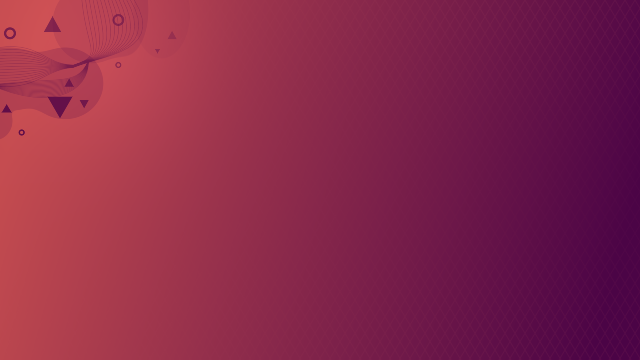
A Shadertoy shader for this background:

```glsl
// A warm red to deep violet gradient under a faint diamond lattice, with soft
// blobs, bundles of flowing curves, triangles and rings in the upper left.
// Art space is 432 units tall, measured from the top left; edges use distances.

const float ART_HEIGHT = 432.0;
const vec3 CORAL = vec3(0.765, 0.295, 0.31);
const vec3 VIOLET = vec3(0.295, 0.015, 0.275);
const vec3 PLUM = vec3(0.34, 0.03, 0.28);
const vec3 ROSE = vec3(0.80, 0.36, 0.38);

// Coverage of a signed distance, softened over one pixel.
float fill(float dist, float pixel) {
    return 1.0 - smoothstep(-0.5 * pixel, 0.5 * pixel, dist);
}

float ellipse(vec2 p, vec2 center, vec2 radius) {
    vec2 e = (p - center) / radius;
    return (length(e) - 1.0) * min(radius.x, radius.y);
}

float smoothUnion(float a, float b, float k) {
    float h = max(k - abs(a - b), 0.0) / k;
    return min(a, b) - 0.25 * h * h * k;
}

float segment(vec2 p, vec2 a, vec2 b) {
    vec2 ab = b - a;
    return length(p - a - ab * clamp(dot(p - a, ab) / dot(ab, ab), 0.0, 1.0));
}

// Isosceles triangle; a negative half height points it downward.
float triangle(vec2 p, vec2 center, vec2 halfSize) {
    vec2 d = p - center;
    d.y *= sign(halfSize.y);
    vec2 s = abs(halfSize);
    vec2 side = normalize(vec2(2.0 * s.y, s.x));
    return max(d.y - s.y, dot(vec2(abs(d.x), -d.y - s.y), side));
}

vec2 cubic(vec2 a, vec2 b, vec2 c, vec2 d, float t) {
    float u = 1.0 - t;
    return u * u * u * a + 3.0 * u * t * (u * b + t * c) + t * t * t * d;
}

float curve(vec2 p, vec2 a, vec2 b, vec2 c, vec2 d) {
    const int STEPS = 14;
    float dist = 1e5;
    vec2 last = a;
    for (int i = 1; i <= STEPS; i++) {
        vec2 next = cubic(a, b, c, d, float(i) / float(STEPS));
        dist = min(dist, segment(p, last, next));
        last = next;
    }
    return dist;
}

// Three fans of curves that meet near one pinch.
float flowLines(vec2 p, float pixel) {
    const int COUNT = 15;
    float ink = 0.0;
    for (int i = 0; i < COUNT; i++) {
        float k = float(i) / float(COUNT - 1);
        vec2 pinch = vec2(88.0, mix(78.0, 81.0, k));
        float left = curve(p, vec2(-2.0, mix(57.0, 104.0, k)), vec2(48.0, mix(50.0, 106.0, k)),
            vec2(52.0, mix(77.0, 84.0, k)), pinch);
        float upper = curve(p, pinch, vec2(125.0, 66.0),
            vec2(mix(104.0, 200.0, k), 62.0), vec2(mix(98.0, 160.0, k), -2.0));
        float lower = curve(p, vec2(106.0, 73.0), vec2(mix(92.0, 108.0, k), 104.0),
            vec2(72.0, mix(92.0, 134.0, k)), vec2(-2.0, mix(101.0, 106.0, k)));
        float dist = min(min(left, upper), lower);
        ink += 0.24 * fill(dist - 0.4, max(pixel, 1.0));
    }
    return min(ink, 0.6);
}

// Thin crossing diagonals, as coverage.
float lattice(vec2 p, vec2 cell, float pixel) {
    vec2 g = p / cell;
    vec2 diagonal = abs(fract(vec2(g.x + g.y, g.x - g.y)) - 0.5);
    float dist = min(diagonal.x, diagonal.y) / length(1.0 / cell);
    return fill(dist - 0.6, max(pixel, 1.0));
}

vec3 background(vec2 uv, vec2 p, float pixel) {
    float t = uv.x + 0.15 * (0.5 - uv.y);
    vec3 color = mix(CORAL, VIOLET, clamp(t, 0.0, 1.0));
    float glow = exp(-dot((p - vec2(125.0, 60.0)) / 120.0, (p - vec2(125.0, 60.0)) / 120.0));
    color += glow * vec3(0.07, 0.035, 0.035);
    // The lattice fades out along the middle and strengthens to the right.
    float away = smoothstep(0.05, 0.5, abs(uv.y - 0.48));
    float strength = mix(0.015, 0.08, smoothstep(0.1, 0.9, uv.x)) * mix(0.3, 1.0, away);
    return mix(color, ROSE, strength * lattice(p, vec2(12.0, 20.0), pixel));
}

vec3 blobs(vec3 color, vec2 p, float pixel) {
    float faint = ellipse(p, vec2(194.0, 16.0), vec2(34.0, 54.0));
    float upper = smoothUnion(ellipse(p, vec2(110.0, 28.0), vec2(47.0, 48.0)),
        ellipse(p, vec2(150.0, 12.0), vec2(28.0, 55.0)), 12.0);
    float lower = smoothUnion(ellipse(p, vec2(78.0, 100.0), vec2(46.0, 43.0)),
        ellipse(p, vec2(8.0, 95.0), vec2(62.0, 38.0)), 14.0);
    lower = smoothUnion(lower, ellipse(p, vec2(-6.0, 145.0), vec2(21.0, 23.0)), 8.0);
    color = mix(color, PLUM, 0.05 * fill(faint, pixel));
    color = mix(color, PLUM, 0.12 * fill(upper, pixel));
    return mix(color, PLUM, 0.20 * fill(lower, pixel));
}

vec3 ornaments(vec3 color, vec2 p, float pixel) {
    // Triangles: center, half size. Rings: center, radius, half thickness.
    const vec4 TRIANGLES[7] = vec4[7](vec4(63, 29, 10.5, 9.5), vec4(206.5, 42, 5.5, 5),
        vec4(189, 61.5, 3, -2.5), vec4(83, 99, 5.5, 5), vec4(72, 129, 15, -13),
        vec4(101, 125, 5.5, -5), vec4(8, 130, 6, 5));
    const float TONES[7] = float[7](0.6, 0.28, 0.4, 0.65, 0.85, 0.7, 0.9);
    const vec4 RINGS[4] = vec4[4](vec4(12, 40, 5.8, 1.4), vec4(142, 24, 5.8, 1.3),
        vec4(142, 78, 2.8, 0.8), vec4(26, 159, 2.8, 0.9));
    const float RING_TONES[4] = float[4](0.7, 0.5, 0.5, 0.9);
    for (int i = 0; i < 7; i++)
        color = mix(color, PLUM, TONES[i] * fill(triangle(p, TRIANGLES[i].xy, TRIANGLES[i].zw), pixel));
    for (int i = 0; i < 4; i++) {
        float ring = abs(length(p - RINGS[i].xy) - RINGS[i].z) - RINGS[i].w;
        color = mix(color, PLUM, RING_TONES[i] * fill(ring, pixel));
    }
    return color;
}

void mainImage(out vec4 fragColor, in vec2 fragCoord) {
    vec2 uv = fragCoord / iResolution.xy;
    float pixel = ART_HEIGHT / iResolution.y;
    vec2 p = vec2(fragCoord.x, iResolution.y - fragCoord.y) * pixel;
    vec3 color = background(uv, p, pixel);
    if (p.x < 250.0 && p.y < 180.0) {
        color = blobs(color, p, pixel);
        color = mix(color, PLUM, flowLines(p, pixel));
        color = ornaments(color, p, pixel);
    }
    fragColor = vec4(color, 1.0);
}
```
